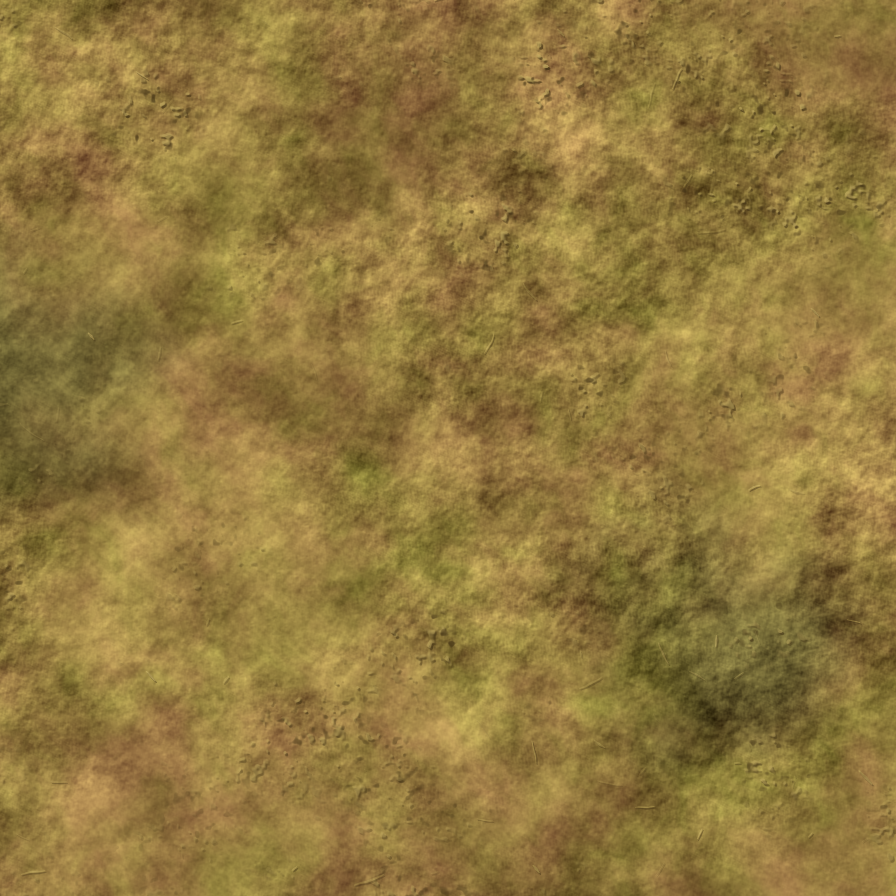
Write a Shadertoy shader that draws this texture.

```glsl
// Weathered mossy ochre ground: soft mottling, speckled grit, small crumbs and thin straw.
#define EARTH vec3(0.573, 0.481, 0.241)
#define TONE_TINT vec3(1.0, 0.97, 0.58)
#define MOSS_SHIFT vec3(-0.036, 0.006, -0.027)
#define STRAW vec3(0.76, 0.67, 0.38)
#define SHADOW vec3(0.25, 0.19, 0.08)
#define BROAD_CONTRAST 0.13
#define MOTTLE_CONTRAST 0.46
#define SPECKLE_CONTRAST 0.24
#define RELIEF_CONTRAST 0.42
#define GRIT_SCALE 70.0
#define STRAW_CELLS 19.0
#define STRAW_SHARE 0.32

float hash(vec2 p) {
    return fract(sin(dot(p, vec2(127.1, 311.7))) * 43758.5453);
}

float noise(vec2 p) {
    vec2 i = floor(p), f = fract(p);
    f = f * f * (3.0 - 2.0 * f);
    return mix(mix(hash(i), hash(i + vec2(1, 0)), f.x),
               mix(hash(i + vec2(0, 1)), hash(i + vec2(1, 1)), f.x), f.y);
}

// Layered noise; each layer is turned so that no grid shows
float fbm(vec2 p, int octaves) {
    float sum = 0.0, total = 0.0, amp = 0.5;
    p = mat2(0.8, -0.6, 0.6, 0.8) * p;
    for (int i = 0; i < octaves; i++) {
        sum += amp * noise(p);
        total += amp;
        p = mat2(1.6, 1.2, -1.2, 1.6) * p + 17.3;
        amp *= 0.54;
    }
    return sum / total;
}

// Soft dark stain with a ragged edge
float stain(vec2 p, vec2 centre, float radius) {
    float ragged = 0.22 * (fbm(p * 8.0 + 3.0, 5) - 0.5);
    return 1.0 - smoothstep(0.0, radius, length(p - centre) + ragged);
}

// Coverage of thin stalks, at most one per cell
float stalks(vec2 p, float pixel) {
    vec2 home = floor(p * STRAW_CELLS);
    float cover = 0.0;
    for (int y = -1; y <= 1; y++)
    for (int x = -1; x <= 1; x++) {
        vec2 cell = home + vec2(x, y);
        vec2 centre = (cell + vec2(hash(cell + 1.7), hash(cell + 5.3))) / STRAW_CELLS;
        float clump = smoothstep(0.4, 0.65, noise(centre * 5.0 + 40.0));
        float present = step(hash(cell + 9.1), STRAW_SHARE * (0.2 + clump));
        float angle = 3.1416 * hash(cell + 12.9);
        float c = cos(angle), s = sin(angle);
        vec2 q = mat2(c, -s, s, c) * (p - centre);
        q.y += (hash(cell + 21.1) - 0.5) * 16.0 * q.x * q.x + 0.002 * (noise(p * 90.0) - 0.5);
        float len = mix(0.003, 0.017, pow(hash(cell + 31.7), 2.0));
        float taper = 1.0 - 0.6 * clamp(abs(q.x) / len, 0.0, 1.0);
        float width = mix(0.0004, 0.0014, hash(cell + 37.3)) * taper;
        float d = length(vec2(max(abs(q.x) - len, 0.0), q.y)) - width;
        float line = 1.0 - smoothstep(-0.5 * pixel, 0.8 * pixel, d);
        cover = max(cover, present * line * mix(0.2, 0.9, hash(cell + 43.9)));
    }
    return cover;
}

float gritHeight(vec2 p) {
    return fbm(p * GRIT_SCALE, 4);
}

// Sparse small crumbs
float crumbs(vec2 p) {
    return smoothstep(0.66, 0.86, fbm(p * 130.0 + 71.0, 2));
}

void mainImage(out vec4 fragColor, in vec2 fragCoord) {
    vec2 p = fragCoord / iResolution.y;
    float pixel = 1.0 / iResolution.y;
    vec2 light = vec2(-0.0014, 0.0018);

    // A gentle warp keeps the blotches irregular
    vec2 warp = vec2(fbm(p * 12.0 + 11.0, 4), fbm(p * 12.0 + 29.0, 4)) - 0.5;
    vec2 w = p + 0.05 * warp;

    // Rough ground on top, hazy below
    float rough = mix(0.6, 1.2, smoothstep(0.36, 0.62, fbm(w * 4.0 + 61.0, 4)));
    rough *= mix(0.7, 1.0, smoothstep(0.0, 0.4, p.y));
    float damp = max(stain(p, vec2(0.03, 0.59), 0.22), stain(p, vec2(0.82, 0.30), 0.19));

    // Brightness: broad drift, mottling, speckle and a little lit relief
    float height = gritHeight(p);
    float mottle = fbm(w * 16.0 + 7.0, 5) - 0.5;
    float tone = BROAD_CONTRAST * (fbm(w * 4.0 + 83.0, 3) - 0.5);
    tone += MOTTLE_CONTRAST * mottle * mix(0.7, 1.0, rough);
    tone += SPECKLE_CONTRAST * (height - 0.5) * rough;
    tone += RELIEF_CONTRAST * (height - gritHeight(p + light)) * rough;
    tone += 0.06 * (noise(p.yx * 240.0 + p * 70.0) - 0.5);

    // Hue: moss against rust, in large fields and small flecks
    float moss = 3.2 * (fbm(w * 3.2 + 19.0, 4) - 0.5);
    moss += 3.0 * (fbm(w * 20.0 + 47.0, 4) - 0.5);
    moss = mix(clamp(moss, -1.3, 1.3), 0.3, damp);
    vec3 color = EARTH + tone * TONE_TINT + moss * MOSS_SHIFT;
    color -= damp * vec3(0.14, 0.10, 0.04);

    // Crumbs and pits gather on the rough ground
    float gather = smoothstep(0.45, 0.70, fbm(w * 9.0 + 53.0, 4)) * rough;
    color = mix(color, SHADOW, 0.65 * gather * crumbs(p + light * 1.3));
    color = mix(color, STRAW, 0.6 * gather * crumbs(p));
    color = mix(color, SHADOW, 0.55 * gather * crumbs(p * 0.8 + 5.0));

    // Straw with a cast shadow
    color = mix(color, SHADOW, 0.5 * stalks(p + light, pixel));
    color = mix(color, STRAW + 0.5 * tone, 0.65 * stalks(p, pixel));

    fragColor = vec4(clamp(color, 0.0, 1.0), 1.0);
}
```
